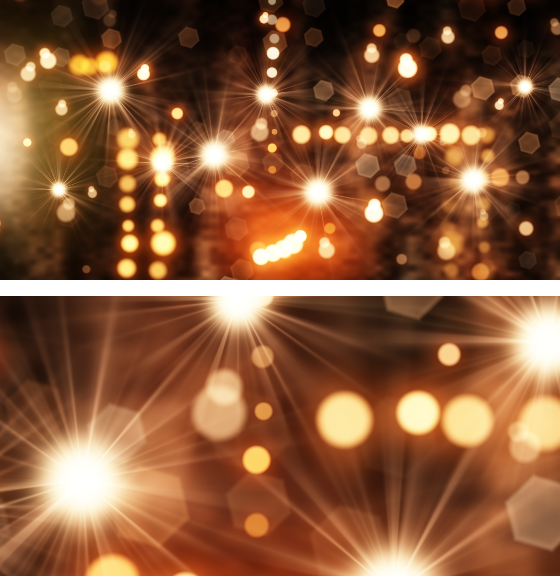
Top, the full canvas; bottom, a detail of the centre.
Give the GLSL for this background, as a Shadertoy shader.

```glsl
// City lights at night, far out of focus: rows of glowing lamps, pale hexagonal
// lens ghosts and starbursts over a dark warm haze. All light is summed linearly,
// then exposed like film, so that orange saturates to yellow and to white.

vec3 hash3(vec2 p) {
    vec3 q = fract(p.xyx * vec3(0.1031, 0.1030, 0.0973));
    q += dot(q, q.yxz + 33.33);
    return fract((q.xxy + q.yzz) * q.zyx);
}

float noise(vec2 p) {
    vec2 i = floor(p), f = fract(p);
    f = f * f * (3.0 - 2.0 * f);
    return mix(mix(hash3(i).x, hash3(i + vec2(1, 0)).x, f.x),
               mix(hash3(i + vec2(0, 1)).x, hash3(i + vec2(1, 1)).x, f.x), f.y);
}

// Soft elliptical pool of light
float glow(vec2 d, vec2 size) {
    d /= size;
    return exp(-dot(d, d));
}

// Blurred disc with a wide halo that reddens outwards
vec3 lamp(vec2 d, float radius, float soft) {
    float l = length(d) / radius;
    float disc = 1.0 - smoothstep(1.0 - soft, 1.0 + soft, l);
    return disc + vec3(0.2, 0.11, 0.05) * exp(-0.36 * l * l);
}

// Uneven chain of lamps along a line
vec3 lampRow(vec2 p, vec2 start, vec2 stride, int count, float radius, float soft, vec3 tint) {
    vec3 sum = vec3(0);
    for (int i = 0; i < count; i++) {
        vec3 h = hash3(start * 97.0 + float(i) * vec2(3, 7));
        vec2 center = start + stride * float(i) + (h.xy - 0.5) * radius;
        sum += tint * mix(0.12, 1.2, h.y) * lamp(p - center, radius * mix(0.55, 1.2, h.z), soft);
    }
    return sum;
}

// Lamps strewn over a jittered grid
vec3 scatteredLamps(vec2 p) {
    const float cell = 0.14;
    vec3 sum = vec3(0);
    for (int k = 0; k < 9; k++) {
        vec2 id = floor(p / cell) + vec2(k % 3, k / 3) - 1.0;
        vec3 h = hash3(id + 41.0), g = hash3(id + 83.0);
        if (g.x > 0.46) continue;
        vec2 d = p - (id + 0.2 + 0.6 * h.xy) * cell;
        float radius = mix(0.012, 0.032, h.z);
        vec3 tint = mix(vec3(6.0, 2.2, 0.6), vec3(8.0, 5.5, 3.6), g.y) * mix(0.05, 1.0, g.z * g.z);
        sum += tint * lamp(d, radius, 0.25);
        // Some lamps have a smaller twin that merges with them
        if (g.y > 0.65) sum += tint * lamp(d - radius * vec2(h.x - 0.5, 1.0), radius * 0.65, 0.3);
    }
    return sum;
}

// Faint hexagons with a lighter rim
vec3 lensGhosts(vec2 p) {
    const float cell = 0.15;
    vec3 sum = vec3(0);
    for (int k = 0; k < 9; k++) {
        vec2 id = floor(p / cell) + vec2(k % 3, k / 3) - 1.0;
        vec3 h = hash3(id + 7.0), g = hash3(id + 29.0);
        if (g.x > 0.45) continue;
        vec2 d = p - (id + 0.2 + 0.6 * h.xy) * cell;
        d = abs(mat2(0.96, 0.28, -0.28, 0.96) * d);
        float edge = max(d.x * 0.866 + d.y * 0.5, d.y) - mix(0.025, 0.045, h.z);
        float fill = 1.0 - smoothstep(-0.003, 0.004, edge);
        float rim = glow(vec2(edge + 0.003, 0), vec2(0.004));
        vec3 tint = mix(vec3(1.0, 0.48, 0.22), vec3(0.8, 0.7, 0.55), g.y * g.y);
        sum += tint * (0.38 * fill + 0.1 * rim) * mix(0.15, 1.5, g.z * g.z);
    }
    return sum;
}

// Hot core, uneven rays and a thin slanted streak
vec3 starburst(vec2 d, float size, float seed) {
    float l = length(d) / size;
    vec2 dir = d / max(length(d), 1e-4);
    float rays = pow(noise(dir * 6.0 + seed * 17.0), 3.0)
               + 1.2 * pow(noise(dir * 17.0 + seed * 31.0), 4.0);
    vec3 light = vec3(1.0, 0.7, 0.45) * 10.0 * exp(-l * l / 0.0011);
    light += vec3(1.0, 0.58, 0.38) * 1.9 * rays * exp(-l / 0.085);
    light += vec3(1.0, 0.45, 0.2) * exp(-l / 0.045);
    float slant = 0.35 * sin(seed * 5.0);
    float streak = exp(-abs(d.y - slant * d.x) / 0.004 - abs(d.x) / 0.16);
    return light + vec3(0.2, 0.18, 0.11) * streak;
}

void mainImage(out vec4 fragColor, in vec2 fragCoord) {
    vec2 p = fragCoord / iResolution.y;

    // Dim facades: upright streaks crossed by blurred storeys, in patches, darker at the top
    float facade = noise(p * vec2(15.0, 1.9)) * 0.5 + noise(p * vec2(13.0, 23.0) + 9.0) * 0.3
                 + noise(p * vec2(34.0, 47.0) + 5.0) * 0.2;
    float patches = smoothstep(0.15, 0.85, noise(p * vec2(4.0, 3.0) + 3.0));
    vec3 wall = mix(vec3(1.0, 0.36, 0.16), vec3(0.9, 0.58, 0.34), noise(p * vec2(7.0, 3.0) + 20.0));
    vec3 light = wall * (0.05 + 1.7 * pow(facade, 3.0) * mix(0.3, 1.3, patches));
    light *= mix(1.0, 0.25, smoothstep(0.55, 0.95, p.y));

    // Pale haze at the left, red glow at the lower middle
    light += vec3(0.55, 0.38, 0.08) * glow(p - vec2(0.1, 0.52), vec2(0.24, 0.32));
    light += vec3(2.2, 1.6, 1.25) * glow(p - vec2(-0.03, 0.5), vec2(0.12, 0.19));
    light += vec3(2.4, 0.48, 0.08) * (0.5 + facade) * glow(p - vec2(1.02, 0.14), vec2(0.2, 0.16));
    light += vec3(0.6, 0.1, 0.03) * facade * glow(p - vec2(0.88, 0.4), vec2(0.14, 0.35));

    // Window columns, a string of small lamps, a street and a bright diagonal
    vec3 amber = vec3(6.5, 3.3, 1.1), white = vec3(8.0, 5.2, 3.0);
    for (int i = 0; i < 4; i++) {
        vec2 foot = vec2(0.45 + 0.12 * float(i % 2) + 1.16 * float(i / 2), 0.04);
        light += lampRow(p, foot, vec2(0, 0.078), 7, 0.03, 0.55, amber * (i < 2 ? 1.0 : 0.2));
    }
    light += lampRow(p, vec2(0.27, 0.76), vec2(0.055, 0), 3, 0.036, 0.5, vec3(3.0, 1.3, 0.2));
    light += lampRow(p, vec2(0.972, 0.4), vec2(0, 0.067), 10, 0.018, 0.2,
                     mix(vec3(4.0, 1.6, 0.4), vec3(3.0, 2.7, 2.1), smoothstep(0.4, 0.9, p.y)));
    light += lampRow(p, vec2(1.08, 0.52), vec2(0.076, 0), 9, 0.027, 0.3, white * vec3(0.8, 0.65, 0.5));
    light += lampRow(p, vec2(0.94, 0.075), vec2(0.036, 0.017), 5, 0.03, 0.25, white);

    light += scatteredLamps(p) * mix(1.0, 0.4, smoothstep(0.7, 1.0, p.y));
    light += lensGhosts(p);

    // Starbursts of mixed size wander up and down across the width
    for (int i = 0; i < 10; i++) {
        float n = float(i);
        vec2 center = vec2(0.21 + 0.185 * n, 0.5 + 0.19 * sin(2.4 * n - 1.2));
        light += starburst(p - center, mix(0.45, 1.3, hash3(vec2(n, 5)).x), n + 1.0);
    }

    // Exposure with a slightly deepened shadow
    fragColor = vec4(pow(1.0 - exp(-light), vec3(1.1)), 1.0);
}
```
